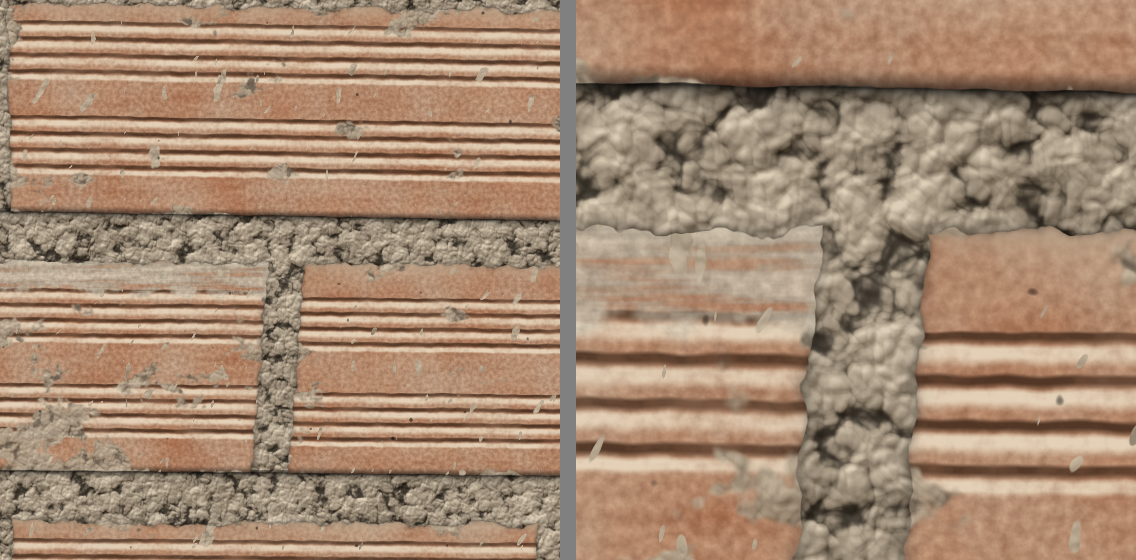
Left: the whole. Right: its middle third, enlarged.
Write a Shadertoy shader that draws this texture.

```glsl
// Weathered wall of grooved clay blocks in running bond with crumbly mortar joints.
// Blocks come from a row/joint grid, ribs from a repeated profile across each block,
// and mortar, smears and flecks from gradient noise and pebbles lit from the upper left.

vec2 hash2(vec2 p) {
    vec3 q = fract(p.xyx * vec3(.1031, .1030, .0973));
    q += dot(q, q.yzx + 33.33);
    return fract((q.xx + q.yz) * q.zy);
}

float gradDot(vec2 cell, vec2 f, vec2 corner) {
    float a = 6.2832 * hash2(cell + corner).x;
    return dot(vec2(cos(a), sin(a)), f - corner);
}

float noise(vec2 p) {
    vec2 i = floor(p), f = p - i;
    vec2 u = f * f * f * (f * (f * 6. - 15.) + 10.);
    return mix(mix(gradDot(i, f, vec2(0, 0)), gradDot(i, f, vec2(1, 0)), u.x),
               mix(gradDot(i, f, vec2(0, 1)), gradDot(i, f, vec2(1, 1)), u.x), u.y);
}

float fbm(vec2 p) {
    float sum = 0., amp = 1.;
    for (int i = 0; i < 4; i++) {
        sum += amp * noise(p);
        p = p * 2.03 + 17.3;
        amp *= .5;
    }
    return sum;
}

// Domes of random size, one per cell
float pebbles(vec2 p) {
    float top = 0.;
    for (int k = 0; k < 9; k++) {
        vec2 id = floor(p) + vec2(k % 3, k / 3) - 1.;
        vec2 r = hash2(id), d = p - id - r;
        top = max(top, .25 + .5 * fract(r.x * 37. + r.y * 11.) - dot(d, d));
    }
    return top;
}

// Mortar relief: heaps, lumps and grains
float crumbs(vec2 p) {
    vec2 q = p + .006 * vec2(noise(p * 55.), noise(p * 55. + 9.));
    return .5 * pebbles(q * 33.) + .34 * pebbles(q * 71. + 5.) + .2 * pebbles(q * 150. + 8.)
         + .22 * fbm(p * 38.);
}

// Slanted splashes, at most one per cell; share is the fraction of cells filled
float flecks(vec2 p, float cells, float share) {
    vec2 id = floor(p * cells), r = hash2(id + cells), s = hash2(id + 71.);
    vec2 q = fract(p * cells) - mix(vec2(.3), vec2(.7), r);
    float a = mix(.7, 1.7, s.x);
    q = mat2(cos(a), -sin(a), sin(a), cos(a)) * q;
    float d = length(q * vec2(1., mix(1.8, 4.5, r.x))) - mix(.09, .25, s.y * s.y) + .15 * noise(p * 85.);
    return (1. - smoothstep(-.025, .025, d)) * step(hash2(id + 33.).x, share);
}

void mainImage(out vec4 fragColor, in vec2 fragCoord) {
    vec2 p = fragCoord / iResolution.xy;
    float px = 1. / iResolution.y;

    // Course layout: depth is measured down from the top edge
    float depth = 1. - p.y, height = .372;
    float row = floor((depth + .035) / .4625), odd = mod(row, 2.);
    float v = depth - .4625 * row - .005 - mix(.017, .010, min(row, 1.)) * p.x;
    float t = v / height;

    // Upright joints, shifted by half a block on odd courses
    float pitch = 1.07 - .035 * row;
    float joint = mix(-.02, .505, odd) + .005 * row + mix(.008, -.027, odd) * t;
    float column = floor((p.x - joint) / pitch);
    float side = abs(p.x - joint - pitch * floor((p.x - joint) / pitch + .5)) - .033;

    // Ragged tops and sides, cleaner undersides
    float ragged = fbm(p * 24.);
    float edge = min(min(v + .012 * ragged, height - v + .002 * ragged), side + .007 * ragged);
    float block = smoothstep(-px, px, edge);

    // Mortar colour from height and slope, with hollows and the shadow under a block
    float lump = crumbs(p), slope = lump - crumbs(p + vec2(-.0015, .0035));
    float tone = clamp(.38 + .6 * lump + 1.25 * slope + .12 * noise(p * 9.), 0., 1.);
    vec3 mortar = mix(vec3(.25, .20, .14), vec3(.87, .81, .72), tone);
    mortar *= mix(.5, 1., smoothstep(.04, .26, lump + .12 * noise(p * 21.)));
    vec3 paste = mix(mortar, vec3(.71, .65, .56), .35);
    mortar *= 1. - .7 * exp(-abs(v - height) * 190.) * step(height - .005, v);
    mortar *= 1. - .3 * exp(-max(-edge, 0.) * 300.);

    // Fired clay with streaks along the block and a patchy film of dust
    float streak = fbm(p * vec2(6., 60.) + row * 7.), grit = fbm(p * 130.);
    float cloud = fbm(p * 5. + 4. * column + 11. * row);
    vec3 clay = mix(vec3(.64, .42, .30), vec3(.74, .56, .44), clamp(.45 + .5 * cloud + .4 * streak, 0., 1.));
    clay = mix(clay, vec3(.74, .66, .57), clamp(.26 + .4 * fbm(p * 11. + 50.) + .25 * grit, 0., .75));
    clay *= 1. + .13 * grit;

    // Two groups of four ribs: dark undercut, pale ledge, clay face
    float across = t - odd * (column < 0. ? .045 : .075) + .004 * noise(p * vec2(9., 3.) + row) + .005 * noise(p * 45.);
    float s = (across - (across < .45 ? .085 : .54)) / (.28 - .025 * odd);
    float ribbed = smoothstep(-.03, .0, s) * (1. - smoothstep(.97, 1.03, s));
    float phase = fract(s * 3.55);
    float undercut = max(1. - smoothstep(.06, .25, phase), smoothstep(.84, .98, phase));
    float ledge = smoothstep(.16, .32, phase) * (1. - smoothstep(.46, .76, phase));
    float worn = clamp(.9 + .45 * fbm(p * 13.) + .2 * grit, .3, 1.);
    clay = mix(clay, vec3(.90, .83, .73), ribbed * ledge * .95 * worn);
    clay = mix(clay, vec3(.27, .17, .11), ribbed * undercut * .88 * worn);

    // Pale dust near the upper rim, shaded lower lip
    clay = mix(clay, vec3(.76, .68, .58), .65 * exp(-max(v, 0.) * 45.) * clamp(.8 + ragged, 0., 1.));
    clay *= (1. - .4 * smoothstep(.965, 1., t)) * (1. - .25 * exp(-max(edge, 0.) * 350.));

    // Mortar smeared over the face, heaviest on the left block of odd courses
    float wear = odd * step(column, -.5);
    float cover = fbm(p * vec2(8., 11.) + 3.) + .3 * exp(-max(edge, 0.) * 65.)
                + wear * (.15 + .5 * exp(-90. * dot(p - vec2(.09, .22), p - vec2(.09, .22))));
    float smear = smoothstep(.42, .58, cover + .2 * noise(p * 90.));
    float whitewash = wear * smoothstep(-.02, .02, .14 - t + .06 * ragged) * smoothstep(-.25, .25, streak + .3);
    clay = mix(clay, paste, .88 * smear);
    clay = mix(clay, vec3(.72, .68, .61) * (1. + .3 * streak + .15 * grit), .8 * whitewash);

    // Splashes and small pits
    float splash = max(flecks(p, 9., .35), max(flecks(p + 3.1, 17., .22), flecks(p + 5.7, 31., .12)));
    clay = mix(clay, mix(paste, vec3(.82, .76, .66), .4), .9 * splash);
    clay *= 1. - .5 * smoothstep(.52, .64, noise(p * 62. + 40.));

    fragColor = vec4(clamp(mix(mortar, clay, block), 0., 1.), 1.);
}
```
